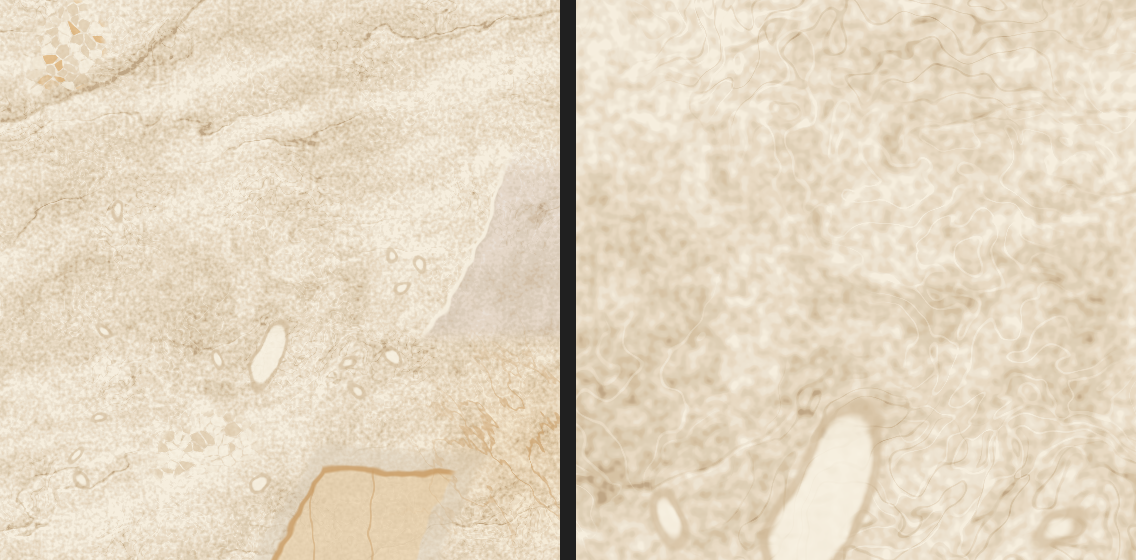
Left: the whole. Right: its middle third, enlarged.
This texture is drawn by a Shadertoy shader. Its source:

```glsl
vec2 hash2(vec2 p) {
  vec3 a = fract(p.xyx * vec3(.1031, .1030, .0973));
  a += dot(a, a.yzx + 33.33);
  return fract((a.xx + a.yz) * a.zy);
}

float corner(vec2 cell, vec2 offset) {
  float angle = 6.2832 * hash2(cell).x;
  return dot(vec2(cos(angle), sin(angle)), offset);
}

float noise(vec2 p) {
  vec2 i = floor(p), f = p - i, u = f * f * (3. - 2. * f), e = vec2(1, 0);
  return mix(mix(corner(i, f), corner(i + e, f - e), u.x),
             mix(corner(i + e.yx, f - e.yx), corner(i + 1., f - 1.), u.x), u.y);
}

float fbm(vec2 p) {
  float sum = 0., amp = 1.;
  for (int i = 0; i < 5; i++) {
    sum += amp * noise(p);
    p = mat2(1.6, 1.2, -1.2, 1.6) * p + 5.3;
    amp *= .5;
  }
  return sum;
}

vec2 rotate(vec2 p, float a) {
  float c = cos(a), s = sin(a);
  return vec2(c * p.x + s * p.y, c * p.y - s * p.x);
}

float vein(float d, float width) { return 1. - smoothstep(width * .25, width, abs(d)); }

float inside(float d, float soft) { return 1. - smoothstep(-soft, soft, d); }

float plane(vec2 p, float angle) { return dot(p, vec2(cos(angle), sin(angle))); }

float pebble(vec2 p, vec2 radii, float angle) {
  return (length(rotate(p, angle) / radii) - 1.) * min(radii.x, radii.y);
}

float blob(vec2 p, vec2 radii, float angle) {
  vec2 d = rotate(p, angle) / radii;
  return exp(-dot(d, d));
}

// Gap to the nearest cell border and a random cell value
vec2 chips(vec2 p) {
  float near = 9., second = 9., id = 0.;
  for (int k = 0; k < 9; k++) {
    vec2 cell = floor(p) + vec2(k % 3 - 1, k / 3 - 1), h = hash2(cell + 71.);
    float d = length(cell + h - p);
    second = min(second, max(near, d));
    if (d < near) { near = d; id = fract(h.x * 7. + h.y * 13.); }
  }
  return vec2(second - near, id);
}

vec3 stoneColor(float tone) {
  vec3 c = mix(vec3(.75, .65, .52), vec3(.84, .76, .64), smoothstep(-2.6, -1.6, tone));
  c = mix(c, vec3(.87, .81, .71), smoothstep(-1.6, -.85, tone));
  c = mix(c, vec3(.91, .85, .76), smoothstep(-.85, -.1, tone));
  c = mix(c, vec3(.93, .89, .82), smoothstep(-.1, .65, tone));
  return mix(c, vec3(.965, .935, .87), smoothstep(.65, 1.5, tone));
}

void mainImage(out vec4 fragColor, in vec2 fragCoord) {
  vec2 p = fragCoord / iResolution.y;
  vec2 warp = vec2(fbm(p * 4.), fbm(p * 4. + 19.));
  vec2 rough = p + warp * .025 + .006 * vec2(noise(p * 35.), noise(p * 35. + 9.));
  vec2 bed = rotate(p + warp * .05, .26);
  vec3 white = vec3(.97, .945, .885), ochre = vec3(.79, .61, .39);

  // Clouds, layers and rubble
  float rust = blob(p - vec2(.94, .2), vec2(.16), 0.);
  float chaos = min(blob(p - vec2(.46, .45), vec2(.36, .2), .7) + rust, 1.);
  float rubble = fbm(p * 12. + warp * 4.);
  float tone = .2 - .25 * chaos + 1.1 * fbm(p * 3. + 31.) + rubble * mix(.7, 1.9, chaos)
    + 1.5 * fbm(bed * vec2(3, 17)) * (1. - .6 * chaos);

  // Bedding ledges and long seams
  float ledge = fract(bed.y * 8. + fbm(bed * vec2(3, 8) + 3.) * 1.1) - .5;
  float seam = smoothstep(-.05, .3, noise(bed * vec2(3, 9) + 4.)) * (1. - .5 * chaos);
  float shade = smoothstep(-.03, .01, ledge) * exp(-max(ledge, 0.) * 9.) * smoothstep(.5, .4, ledge);
  tone += seam * (.7 * vein(ledge + .07, .035) - 1.3 * vein(ledge, .04) - .8 * shade);
  float upperLeft = rough.y - .79 - .1 * rough.x - 1.3 * rough.x * rough.x;
  float upperRight = rough.y - .79 - .19 * rough.x;
  tone -= 1.4 * vein(upperLeft, .007) + .8 * vein(upperLeft - .012, .025);
  tone -= smoothstep(.6, .85, p.x) * (1.2 * vein(upperRight, .006) + .6 * vein(upperRight - .015, .03));

  // Curled filaments, pits and grain
  float pale = smoothstep(-.1, .3, noise(p * 8. + 12.));
  float dark = smoothstep(0., .4, noise(p * 7. + 43.));
  tone += .9 * pale * vein(noise(p * 36. + warp * 9.), .06);
  tone -= 1.1 * dark * vein(noise(rotate(p, .6) * vec2(22, 40) + warp * 8. + 50.), .06);
  tone -= 1.7 * dark * smoothstep(.36, .5, noise(rotate(p, .4) * vec2(48, 75)));
  tone -= 1.9 * blob(rough - vec2(.625, .45), vec2(.025, .07), -.15) * smoothstep(-.3, .2, rubble);
  tone += 1.9 * noise(p * 165.) + 1.1 * noise(p * 85. + 8.) + .6 * noise(p * 290.);

  // Grey striated slab
  float greyEdge = plane(rough - vec2(.77, .4), 2.69);
  float span = smoothstep(.38, .42, p.y) * smoothstep(.76, .66, p.y);
  float grey = inside(greyEdge, .004) * span;
  float streaks = noise(rotate(p + warp * .03, 1.1) * vec2(5, 42));
  tone = mix(tone, -.65 + tone * .4 + 1.3 * streaks, grey * .85);
  vec3 color = stoneColor(tone);
  color *= mix(vec3(1), vec3(.985, .99, 1.03), grey);
  color = mix(color, white, .85 * vein(greyEdge, .006) * span);

  // Warm slab with grey halo, ochre rim and cracks
  float rim = max(plane(rough - vec2(.49, 0), 2.62), rough.y - .165);
  float flank = plane(rough - vec2(.74, 0), -.44);
  float slab = max(rim, flank), fill = inside(slab, .003);
  color = mix(color, vec3(.86, .81, .73), .55 * inside(slab - .035, .008));
  color = mix(color, vec3(.90, .81, .67) + .015 * tone, .8 * fill);
  color = mix(color, ochre, .8 * vein(rim, .008) * inside(flank, .01));
  color = mix(color, ochre, .45 * fill * vein(abs(rough.x - .62) - .055, .003));

  // Rust veins
  float rustLine = vein(fbm(rotate(p, -.9) * vec2(5, 11) + 17.), .04);
  color *= mix(vec3(1), vec3(.99, .96, .91), rust);
  color = mix(color, ochre, .6 * rust * rustLine);

  // Broken chips in two clusters
  float orange = blob(p - vec2(.115, .91), vec2(.07, .09), -.4);
  float cream = blob(p - vec2(.37, .2), vec2(.12, .05), .3);
  vec2 chip = chips(rough * 52.);
  float cluster = smoothstep(.25, .6, orange + cream + .5 * noise(p * 25.));
  vec3 chipColor = mix(vec3(.87, .79, .67), white, smoothstep(.3, .6, chip.y));
  chipColor = mix(chipColor, vec3(.86, .67, .42), step(.78, chip.y) * smoothstep(.2, .5, orange));
  color = mix(color, chipColor, .7 * cluster * smoothstep(.06, .2, chip.x));

  // Pale pebbles, the first a large wedge
  for (int i = 0; i < 14; i++) {
    vec2 h = hash2(vec2(i, 5)), g = hash2(vec2(i, 23));
    vec2 centre = vec2(.1, .12) + h * vec2(.65, .5);
    vec2 radii = (.004 + .009 * g.x * g.x) * vec2(1.7, 1);
    float angle = g.y * 3.;
    if (i == 0) { centre = vec2(.485, .37); radii = vec2(.055, .02); angle = 1.2; }
    float d = pebble(rough - centre, radii, angle);
    color = mix(color, vec3(.82, .73, .6), .6 * vein(d - .003, .004));
    color = mix(color, white, .85 * inside(d, .002));
  }
  fragColor = vec4(color, 1);
}
```
